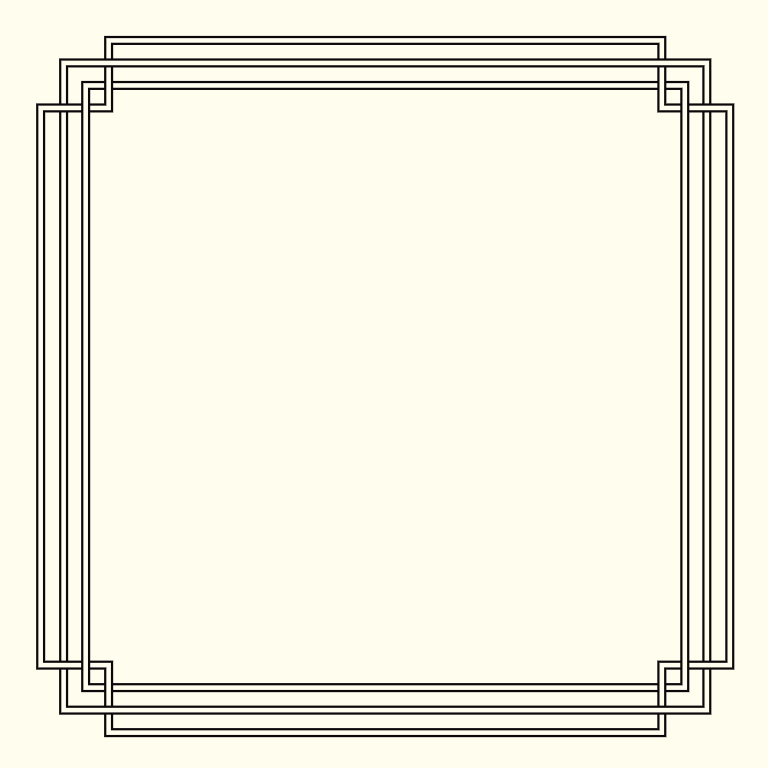
This background is drawn by a Shadertoy shader. Its source:

```glsl
// Draws an interlaced Art Deco frame of thin double lines on cream paper.

const vec3 PAPER = vec3(1.0, 0.992, 0.93);
const vec3 INK = vec3(0.04, 0.03, 0.04);
const vec2 FRAME_CENTER = vec2(0.5016, 0.4967);
const float BAND_GAP = 0.0089;    // spacing between the two lines of a band
const float LINE_WIDTH = 0.0029;

// Signed box distance that keeps square corners when offset
float squareBox(vec2 p, vec2 halfSize) {
    vec2 q = abs(p) - halfSize;
    return max(q.x, q.y);
}

// Two crossed boxes form a rectangle with notched corners
float notchedBox(vec2 p, vec2 tall, vec2 wide) {
    return min(squareBox(p, tall), squareBox(p, wide));
}

// Coverage of a stripe of the given width centred on dist = 0
float stripe(float dist, float width, float pixel) {
    return clamp((0.5 * width - abs(dist)) / pixel + 0.5, 0.0, 1.0);
}

// Lays a paper-filled band over the colour; its outer line is at dist = 0
vec3 layBand(vec3 color, float dist, float pixel) {
    float fill = stripe(dist + 0.5 * BAND_GAP, BAND_GAP, pixel);
    float lines = max(stripe(dist, LINE_WIDTH, pixel),
                      stripe(dist + BAND_GAP, LINE_WIDTH, pixel));
    return mix(mix(color, PAPER, fill), INK, lines);
}

void mainImage(out vec4 fragColor, in vec2 fragCoord) {
    float canvas = min(iResolution.x, iResolution.y);
    float pixel = 1.0 / canvas;
    vec2 p = (fragCoord - 0.5 * iResolution.xy) / canvas + 0.5 - FRAME_CENTER;

    // The three frames
    float notched = notchedBox(p, vec2(0.3646, 0.4551), vec2(0.4531, 0.3672));
    float middle = squareBox(p, vec2(0.4232, 0.4258));
    float inner = squareBox(p, vec2(0.3945, 0.3965));

    // Weave: swap the stacking order between horizontal and vertical sides
    bool horizontalSide = abs(p.y) > abs(p.x);
    float under = horizontalSide ? inner : middle;
    float over = horizontalSide ? middle : inner;

    vec3 color = layBand(PAPER, under, pixel);
    color = layBand(color, notched, pixel);
    color = layBand(color, over, pixel);
    fragColor = vec4(color, 1.0);
}
```
